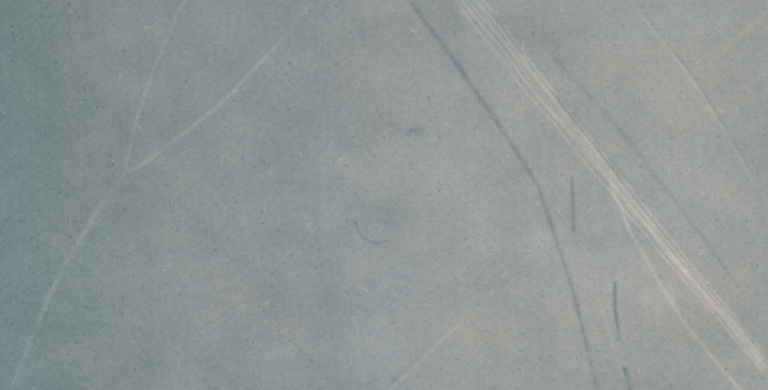
This texture is drawn by a WebGL 2 fragment shader. Its source:

```glsl
#version 300 es
precision highp float;
// Worn grey-green ground, darker and bluer at the upper left, crossed by tracks.
// Layered value noise gives mottling and grain; bowed strokes give the pale and
// dark tracks; jittered cells scatter small pits and chips.
uniform vec2 u_resolution;
out vec4 fragColor;

const vec3 SLATE = vec3(0.45, 0.51, 0.52);
const vec3 ASH = vec3(0.64, 0.65, 0.64);
const vec3 WARM = vec3(0.018, 0.0, -0.016);

float hash(vec2 p) {
  return fract(sin(dot(p, vec2(127.1, 311.7))) * 43758.5453);
}

float noise(vec2 p) {
  vec2 i = floor(p), f = fract(p);
  f = f * f * (3.0 - 2.0 * f);
  float low = mix(hash(i), hash(i + vec2(1, 0)), f.x);
  float high = mix(hash(i + vec2(0, 1)), hash(i + vec2(1, 1)), f.x);
  return mix(low, high, f.y);
}

// Fractal noise centred on zero
float fbm(vec2 p) {
  float sum = 0.0, amp = 0.5;
  for (int i = 0; i < 5; i++) {
    sum += amp * (noise(p) - 0.5);
    p = mat2(1.6, 1.2, -1.2, 1.6) * p + 7.3;
    amp *= 0.55;
  }
  return sum;
}

// Coordinates along (x, 0 to 1) and across (y) a bowed line from a to b
vec2 alongAcross(vec2 p, vec2 a, vec2 b, float bow) {
  vec2 d = b - a, q = p - a;
  float t = dot(q, d) / dot(d, d);
  float across = dot(q, vec2(-d.y, d.x)) / length(d);
  return vec2(t, across - 4.0 * bow * t * (1.0 - t));
}

// Soft, slightly wavering and broken stroke
float stroke(vec2 p, vec2 a, vec2 b, float bow, float width) {
  vec2 c = alongAcross(p, a, b, bow);
  float len = distance(a, b);
  float waver = 0.007 * (noise(vec2(c.x * len * 14.0, a.x * 31.0)) - 0.5);
  float offset = (c.y + waver) / width;
  float ends = smoothstep(-0.02, 0.05, c.x) * (1.0 - smoothstep(0.93, 1.02, c.x));
  return exp(-offset * offset) * ends * (0.45 + 0.75 * noise(p * 26.0 + a * 9.0));
}

// Irregular specks, at most one in each jittered cell
float specks(vec2 p, float scale, float density, float radius) {
  vec2 q = p * scale + 0.5 * vec2(noise(p * 70.0), noise(p * 70.0 + 40.0));
  vec2 id = floor(q);
  vec2 centre = 0.3 + 0.4 * vec2(hash(id + 3.1), hash(id + 8.7));
  float r = radius * (0.5 + hash(id + 5.3));
  float shape = 1.0 - smoothstep(0.35 * r, r, length(fract(q) - centre));
  return shape * step(hash(id + 1.9), density);
}

// Band of parallel hairlines with dark wear beside it
float bundle(vec2 p) {
  vec2 a = vec2(1.18, 1.03), b = vec2(2.0, 0.02);
  vec2 c = alongAcross(p, a, b, -0.008);
  float spread = mix(0.034, 0.018, smoothstep(0.0, 0.7, c.x));
  float band = exp(-c.y * c.y / (spread * spread));
  float hair = noise(vec2(c.y * 230.0, c.x * 7.0)) - 0.4;
  float tone = band * (0.12 + 0.5 * hair);
  for (int i = 0; i < 5; i++) {
    float k = float(i) - 2.0;
    vec2 side = vec2(0.8, 0.62) * k;
    float bow = -0.008 + 0.006 * (hash(vec2(k, 4.0)) - 0.5);
    tone += 0.36 * stroke(p, a + side * 0.015, b + side * 0.008, bow, 0.0036);
  }
  float wear = smoothstep(0.45, 0.75, noise(vec2(c.x * 13.0, c.y * 35.0)));
  float edge = (c.y - 0.023) / 0.011;
  return tone - 0.42 * wear * exp(-edge * edge) * (1.0 - smoothstep(0.45, 0.75, c.x));
}

float paleTracks(vec2 p) {
  vec2 fork = vec2(0.319, 0.554);
  float tone = 0.27 * stroke(p, vec2(0.49, 1.03), fork, -0.019, 0.0055);
  tone += 0.30 * stroke(p, fork, vec2(0.03, 0.0), -0.024, 0.0075);
  tone += 0.32 * stroke(p, fork, vec2(0.80, 1.0), -0.032, 0.0060);
  tone += 0.42 * stroke(p, vec2(1.56, 0.54), vec2(1.93, -0.03), -0.036, 0.0055);
  tone += 0.30 * stroke(p, vec2(1.59, 1.03), vec2(1.99, 0.43), 0.022, 0.0055);
  tone += 0.18 * stroke(p, vec2(1.19, 0.18), vec2(0.98, -0.02), 0.0, 0.0060);
  tone += 0.20 * stroke(p, vec2(1.54, 0.21), vec2(1.61, 0.0), 0.0, 0.0045);
  return tone + 0.14 * stroke(p, vec2(2.0, 1.0), vec2(1.84, 0.85), 0.0, 0.006);
}

float darkTracks(vec2 p) {
  vec2 bend = vec2(1.385, 0.515);
  float tone = 0.52 * stroke(p, vec2(1.05, 1.0), bend + vec2(0.01, -0.02), 0.008, 0.0075);
  tone += 0.50 * stroke(p, bend, vec2(1.535, -0.01), 0.006, 0.0065);
  tone += 0.24 * stroke(p, vec2(1.40, 0.88), vec2(1.90, 0.25), 0.015, 0.0065);
  tone += 0.22 * stroke(p, vec2(1.61, 1.0), vec2(1.97, 0.46), 0.030, 0.0060);
  tone += 0.50 * stroke(p, vec2(1.468, 0.55), vec2(1.470, 0.40), 0.0, 0.0055);
  tone += 0.60 * stroke(p, vec2(1.573, 0.28), vec2(1.588, 0.12), 0.0, 0.0055);
  return tone + 0.65 * stroke(p, vec2(1.60, 0.06), vec2(1.62, -0.03), 0.0, 0.007);
}

// Faint crescent, open to the upper right
float crescent(vec2 p, vec2 centre, float radius) {
  vec2 q = p - centre;
  float rim = (length(q) - radius) / 0.005;
  return exp(-rim * rim) * smoothstep(0.1, 0.9, dot(normalize(q), vec2(-0.6, -0.8)));
}

void main() {
  vec2 p = gl_FragCoord.xy / u_resolution.y;
  float across = gl_FragCoord.x / u_resolution.x;

  // Broad light, mottling and grain
  float tone = 0.02 + 0.77 * smoothstep(-0.2, 0.85, across + 0.15 * (1.0 - p.y));
  tone += 0.48 * fbm(p * 3.5) + 0.38 * fbm(p * 13.0 + 20.0);
  tone += 0.20 * (noise(p * 120.0) - 0.5) + 0.17 * (noise(p * 250.0) - 0.5);

  // Tracks and marks
  tone += bundle(p) + paleTracks(p) - darkTracks(p);
  tone -= 0.32 * crescent(p, vec2(0.969, 0.434), 0.057);
  vec2 stain = (p - vec2(1.063, 0.66)) / vec2(0.028, 0.015);
  tone -= 0.7 * exp(-dot(stain, stain)) * noise(p * 85.0);

  // Pits and chips
  tone -= 0.36 * specks(p, 42.0, 0.20, 0.15) + 0.22 * specks(p + 4.0, 80.0, 0.12, 0.25);
  float chips = specks(p + 9.0, 24.0, 0.11, 0.15) + specks(p + 13.0, 60.0, 0.10, 0.18);
  tone += 0.25 * chips;

  float warmth = smoothstep(0.35, 1.0, across) * 0.6 + 1.6 * fbm(p * 5.0 + 50.0) - 0.1;
  vec3 colour = mix(SLATE, ASH, tone) + WARM * (warmth + 0.5 * chips);
  fragColor = vec4(clamp(colour, 0.0, 1.0), 1.0);
}
```
